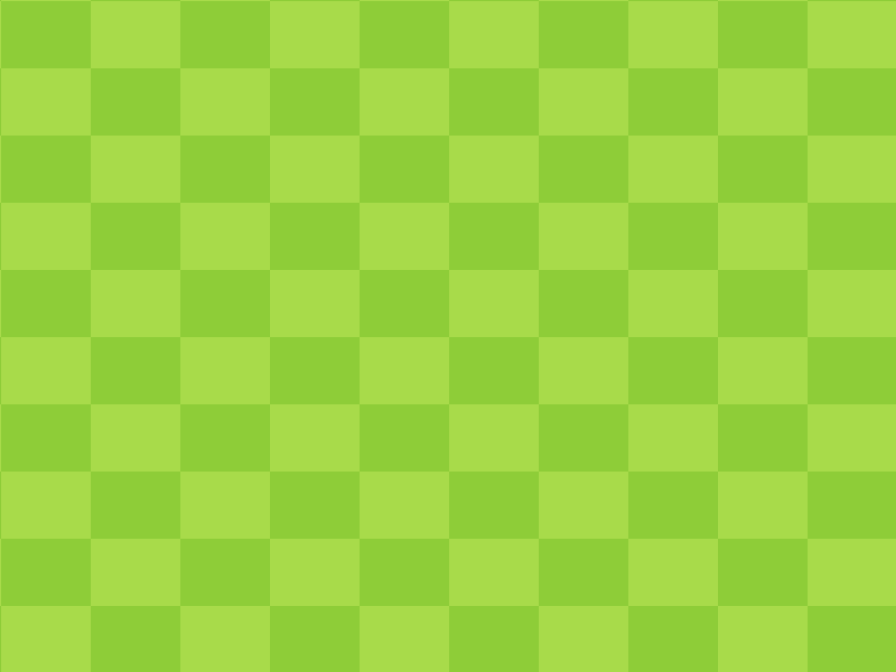
Write a Shadertoy shader that draws this pattern.

```glsl
// A flat two-tone green checkerboard, ten cells across and ten down.
// Each axis gives a smoothed square wave; their product picks the tone.
// The even cell count lets the pattern wrap on both axes.

// Square wave per axis: +1 in even cells, -1 in odd ones, with edges one pixel wide.
vec2 squareWave(vec2 cell, vec2 cellPixels) {
    vec2 edgeDistance = 0.5 - abs(mod(cell + 0.5, 2.0) - 1.0);
    return clamp(2.0 * edgeDistance * cellPixels, -1.0, 1.0);
}

void mainImage(out vec4 fragColor, in vec2 fragCoord) {
    // Grid shifted slightly right and down
    vec2 uv = fragCoord / iResolution.xy - vec2(0.0013, -0.0017);
    vec2 wave = squareWave(uv * 10.0, iResolution.xy / 10.0);

    // Lower-left cell is light
    float lightness = 0.5 + 0.5 * wave.x * wave.y;
    vec3 darkGreen = vec3(0.555, 0.804, 0.220);
    vec3 lightGreen = vec3(0.659, 0.857, 0.290);
    fragColor = vec4(mix(darkGreen, lightGreen, lightness), 1.0);
}
```
